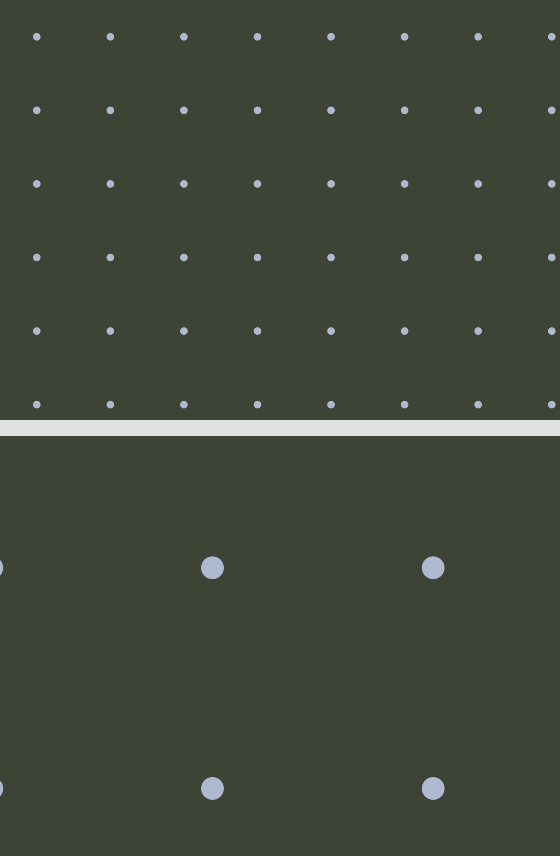
Top: the whole. Bottom: its middle third, enlarged.
A WebGL 1 fragment shader for this pattern:

```glsl
precision highp float;

uniform vec2 u_resolution;

// Signed distance to a disc centred on the origin
float discDistance(vec2 p, float radius) {
  return length(p) - radius;
}

void main() {
  // Square cells counted from the top left corner, 5.709 down the canvas
  float cellsPerPixel = 5.709 / u_resolution.y;
  vec2 fromTopLeft = vec2(gl_FragCoord.x, u_resolution.y - gl_FragCoord.y);
  vec2 cell = fract(fromTopLeft * cellsPerPixel) - 0.5;

  // One small dot in the middle of each cell, with an edge one pixel wide
  float dist = discDistance(cell, 0.0515);
  float dotMask = 1.0 - smoothstep(-0.5 * cellsPerPixel, 0.5 * cellsPerPixel, dist);

  vec3 darkOlive = vec3(0.243, 0.265, 0.208);
  vec3 paleBlue = vec3(0.682, 0.725, 0.815);
  gl_FragColor = vec4(mix(darkOlive, paleBlue, dotMask), 1.0);
}
```
